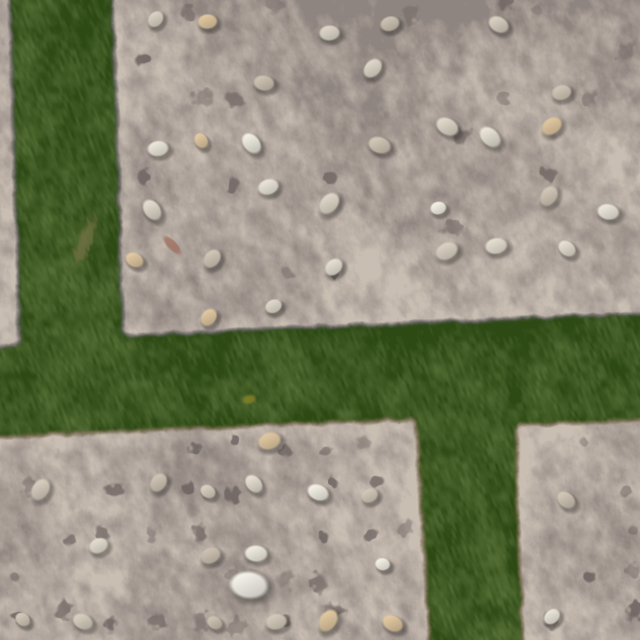
Give the GLSL for this texture, as a WebGL 1 fragment shader.

```glsl
precision highp float;
// Pebbled concrete slabs parted by strips of short grass, seen from above.
// Slabs are rounded corners in a slightly sheared frame with noisy edges; pebbles
// and pits sit in jittered cells, and layered value noise colours stone and grass.

uniform vec2 u_resolution;

float hash(vec2 p) {
  vec3 h = fract(vec3(p.xyx) * 0.1031);
  h += dot(h, h.yzx + 33.33);
  return fract((h.x + h.y) * h.z);
}

float noise(vec2 p) {
  vec2 i = floor(p), f = fract(p);
  f = f * f * (3.0 - 2.0 * f);
  return mix(mix(hash(i), hash(i + vec2(1.0, 0.0)), f.x),
             mix(hash(i + vec2(0.0, 1.0)), hash(i + 1.0), f.x), f.y);
}

float fbm(vec2 p) {
  float sum = 0.0, amp = 0.5;
  for (int i = 0; i < 5; i++) {
    sum += amp * noise(p);
    p = mat2(1.6, 1.2, -1.2, 1.6) * p + 17.3;
    amp *= 0.5;
  }
  return sum;
}

// Signed distance to a rounded corner, from the distances to its two edges
float corner(vec2 edges) {
  edges += 0.012;
  return min(max(edges.x, edges.y), 0.0) + length(max(edges, 0.0)) - 0.012;
}

float slabDistance(vec2 p) {
  vec2 q = p + vec2(0.03 * p.y, -0.042 * p.x);
  float upper = min(corner(vec2(q.x - 0.045, 0.459 - q.y)),
                    corner(vec2(0.206 - q.x, 0.468 - q.y)));
  float lower = min(corner(vec2(q.x + 0.03 * p.y - 0.671, q.y - 0.318)),
                    corner(vec2(0.816 - q.x, q.y - 0.302)));
  return min(upper, lower);
}

// Scaled distance to a turned ellipse: below 1 inside
float ellipse(vec2 v, float angle, vec2 size) {
  float c = cos(angle), s = sin(angle);
  return length(vec2(c * v.x + s * v.y, c * v.y - s * v.x) / size);
}

// A domed stone with a shadow at its lower right
vec3 addPebble(vec3 col, vec2 v, float angle, vec2 size, vec3 tint) {
  float shadow = ellipse(v - vec2(0.004, -0.005), angle, size * 1.15);
  col *= 1.0 - 0.3 * (1.0 - smoothstep(0.7, 1.25, shadow));
  float light = 1.0 + dot(v / size, vec2(-0.06, 0.09));
  float body = 1.0 - smoothstep(0.75, 1.1, ellipse(v, angle, size));
  return mix(col, tint * light, body);
}

// Darker hollows, one in some cells, with ragged outlines
vec3 addPits(vec3 col, vec2 p) {
  vec2 id = floor(p / 0.068);
  vec2 center = (id + 0.3 + 0.4 * vec2(hash(id + 3.1), hash(id + 8.7))) * 0.068;
  float present = step(hash(id + 21.0), p.y < 0.4 ? 0.6 : 0.3);
  present *= step(slabDistance(center), -0.018);
  vec2 size = mix(vec2(0.009, 0.007), vec2(0.017, 0.013), hash(id + 31.0));
  float d = ellipse(p - center, hash(id + 5.0) * 3.0, size) + 0.9 * (noise(p * 130.0) - 0.5);
  float depth = present * (1.0 - smoothstep(0.6, 1.2, d));
  return mix(col, vec3(0.43, 0.39, 0.38), depth * (0.4 + 0.5 * hash(id + 12.0)));
}

vec3 addPebbles(vec3 col, vec2 p) {
  vec2 id = floor(p / 0.092);
  vec2 center = (id + 0.27 + 0.46 * vec2(hash(id + 41.0), hash(id + 57.0))) * 0.092;
  if (hash(id + 73.0) > 0.55 || slabDistance(center) > -0.022) return col;
  vec2 size = mix(vec2(0.012, 0.010), vec2(0.020, 0.014), hash(id + 91.0));
  vec3 tint = mix(vec3(0.74, 0.70, 0.64), vec3(0.88, 0.87, 0.83), hash(id + 64.0));
  tint = mix(tint, vec3(0.81, 0.72, 0.58), step(0.78, hash(id + 19.0)));
  return addPebble(col, p - center, 2.0 * hash(id + 77.0) - 1.0, size, tint);
}

vec3 stone(vec2 p, float edge) {
  float broad = fbm(p * 7.0 + 4.0);
  float grain = fbm(vec2(p.x + 0.4 * p.y, p.y - 0.4 * p.x) * vec2(55.0, 38.0));
  float tone = 0.53 + 1.0 * (broad - 0.48) + 1.2 * (grain - 0.48);
  tone -= 0.28 * smoothstep(0.75, 1.05, p.y) * smoothstep(0.15, 0.5, p.x);
  tone += 0.22 * smoothstep(-0.035, -0.006, edge);
  vec3 col = mix(vec3(0.56, 0.52, 0.50), vec3(0.79, 0.745, 0.70), clamp(tone, 0.0, 1.0));
  col = addPebbles(addPits(col, p), p);
  // the one large white stone and a thin rusty chip
  col = addPebble(col, p - vec2(0.389, 0.086), -0.1, vec2(0.031, 0.022), vec3(0.88, 0.87, 0.84));
  float chip = ellipse(p - vec2(0.269, 0.617), -0.8, vec2(0.021, 0.008));
  return mix(col, vec3(0.62, 0.44, 0.38), 0.8 * (1.0 - smoothstep(0.6, 1.1, chip)));
}

vec3 grass(vec2 p, float edge) {
  float blades = noise(vec2(p.x + 0.35 * p.y, p.y) * vec2(210.0, 85.0));
  float tone = 0.45 + 0.6 * (blades - 0.5) + 1.3 * (fbm(p * 26.0) - 0.48);
  tone -= 0.3 * smoothstep(0.40, 0.49, p.y) * smoothstep(0.18, 0.25, p.x);
  tone -= 0.2 * (1.0 - smoothstep(0.0, 0.02, edge));
  vec3 col = mix(vec3(0.18, 0.29, 0.08), vec3(0.33, 0.43, 0.21), clamp(tone, 0.0, 1.0));
  // dry straw and a small yellow leaf
  float straw = ellipse(p - vec2(0.133, 0.625), 1.2, vec2(0.045, 0.014)) + 0.7 * (blades - 0.5);
  col = mix(col, vec3(0.49, 0.47, 0.29), 0.65 * (1.0 - smoothstep(0.4, 1.1, straw)));
  float leaf = ellipse(p - vec2(0.389, 0.376), 0.2, vec2(0.012, 0.008));
  return mix(col, vec3(0.53, 0.51, 0.15), 0.8 * (1.0 - smoothstep(0.4, 1.2, leaf)));
}

void main() {
  vec2 p = gl_FragCoord.xy / u_resolution;
  float edge = slabDistance(p) + 0.009 * (fbm(p * 48.0) - 0.48);
  vec3 col = mix(stone(p, edge), grass(p, edge), smoothstep(-0.003, 0.003, edge));
  // worn rim: cool grey on the upper slabs, earthy on the lower ones
  vec3 rim = mix(vec3(0.46, 0.40, 0.30), vec3(0.36, 0.35, 0.36), step(0.4, p.y));
  col = mix(col, rim, 0.55 * (1.0 - smoothstep(0.001, 0.006, abs(edge))));
  gl_FragColor = vec4(col, 1.0);
}
```
